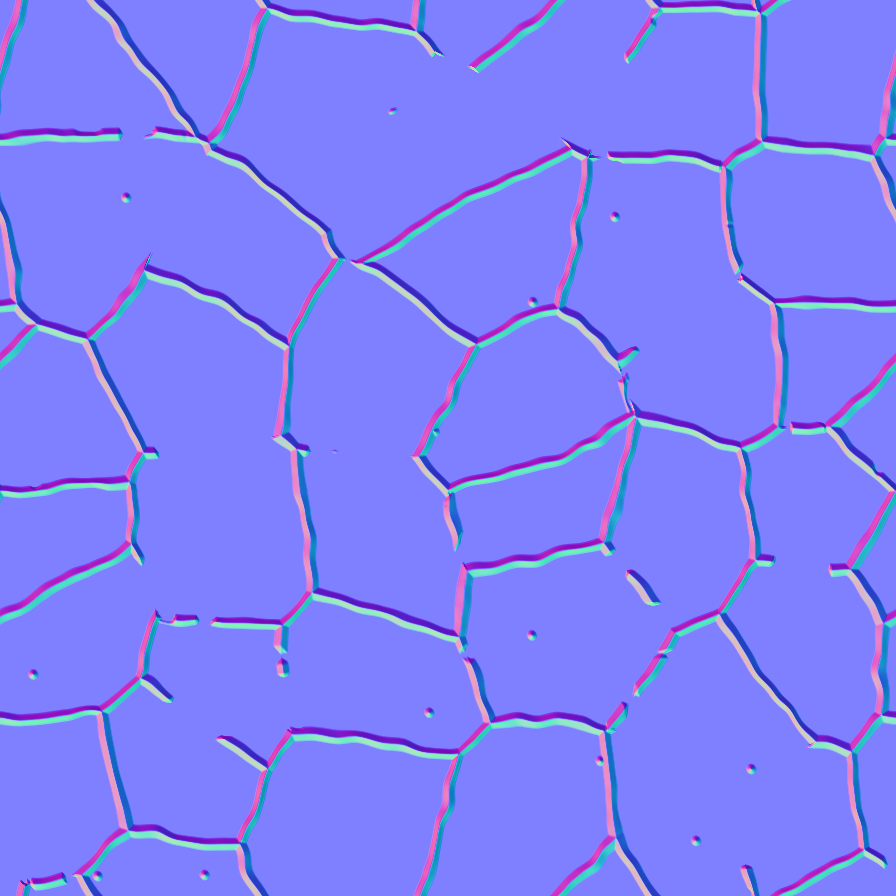
A three.js fragment shader for this texture map:

```glsl
varying vec2 vUv;

const float CELLS = 6.0;
const float CRACK_HALF_WIDTH = 0.0062;
const float WALL_SLOPE = 1.85;
const float SAMPLE_STEP = 0.0015;

float hash(vec2 p) {
  return fract(sin(dot(p, vec2(127.1, 311.7))) * 43758.5453);
}

vec2 hash2(vec2 p) {
  return vec2(hash(p), hash(p + vec2(41.3, 17.9)));
}

// Cell index repeated so that the surface tiles
vec2 wrapCell(vec2 cell, float period) {
  return floor(mod(cell + 0.5, period));
}

float noise(vec2 uv, float period, float seed) {
  vec2 p = uv * period;
  vec2 i = floor(p);
  vec2 f = fract(p);
  f = f * f * (3.0 - 2.0 * f);
  float a = hash(wrapCell(i, period) + seed);
  float b = hash(wrapCell(i + vec2(1.0, 0.0), period) + seed);
  float c = hash(wrapCell(i + vec2(0.0, 1.0), period) + seed);
  float d = hash(wrapCell(i + vec2(1.0, 1.0), period) + seed);
  return mix(mix(a, b, f.x), mix(c, d, f.x), f.y);
}

vec2 wobble(vec2 uv, float period, float amount) {
  return amount * (vec2(noise(uv, period, 3.7), noise(uv, period, 58.2)) - 0.5);
}

vec2 cellPoint(vec2 cell, float period) {
  return 0.07 + 0.86 * hash2(wrapCell(cell, period) + 9.4);
}

// Distance to the nearest cell border; weak borders break up where gapNoise is high
float crackDistance(vec2 uv, float period, float gapNoise, float width) {
  vec2 p = uv * period;
  vec2 base = floor(p);
  vec2 f = p - base;
  vec2 nearCell = vec2(0.0);
  vec2 nearOffset = vec2(0.0);
  float nearest = 100.0;
  for (int y = -1; y <= 1; y++) {
    for (int x = -1; x <= 1; x++) {
      vec2 cell = vec2(float(x), float(y));
      vec2 offset = cell + cellPoint(base + cell, period) - f;
      float d = dot(offset, offset);
      if (d < nearest) {
        nearest = d;
        nearCell = cell;
        nearOffset = offset;
      }
    }
  }
  float nearId = hash(wrapCell(base + nearCell, period) + 77.1);
  float result = 1.0;
  for (int y = -2; y <= 2; y++) {
    for (int x = -2; x <= 2; x++) {
      vec2 cell = nearCell + vec2(float(x), float(y));
      vec2 offset = cell + cellPoint(base + cell, period) - f;
      vec2 across = offset - nearOffset;
      if (dot(across, across) > 0.0001) {
        float border = dot(0.5 * (offset + nearOffset), normalize(across)) / period;
        float id = hash(wrapCell(base + cell, period) + 77.1);
        float strength = 0.29 + 1.1 * fract(id + nearId);
        float gap = smoothstep(strength, strength + 0.05, gapNoise);
        result = min(result, border + width * gap);
      }
    }
  }
  return result;
}

// Distance to sparse small pits
float pitDistance(vec2 uv, float period, float share) {
  vec2 cell = floor(uv * period);
  vec2 id = wrapCell(cell, period);
  vec2 center = (cell + 0.2 + 0.6 * hash2(id + 23.6)) / period;
  return length(uv - center) + step(share, hash(id + 5.3));
}

float surfaceHeight(vec2 uv) {
  vec2 p = uv + wobble(uv, 8.0, 0.03) + wobble(uv, 40.0, 0.007);
  float gapNoise = mix(noise(uv, 9.0, 12.5), noise(uv, 48.0, 31.8), 0.35);
  float cracks = crackDistance(p, CELLS, gapNoise, CRACK_HALF_WIDTH);
  float pits = pitDistance(uv, 11.0, 0.1) + 0.0012;
  return min(min(cracks, pits), CRACK_HALF_WIDTH);
}

vec3 surfaceNormal(vec2 uv, float stepSize, float slope) {
  vec2 dx = vec2(stepSize, 0.0);
  vec2 dy = vec2(0.0, stepSize);
  vec2 gradient = vec2(
    surfaceHeight(uv + dx) - surfaceHeight(uv - dx),
    surfaceHeight(uv + dy) - surfaceHeight(uv - dy)) / (2.0 * stepSize);
  // Limit the steepness where a broken border ends abruptly
  gradient /= max(1.0, length(gradient) / 1.25);
  return normalize(vec3(-gradient * slope, 1.0));
}

void main() {
  vec3 normal = surfaceNormal(vUv, SAMPLE_STEP, WALL_SLOPE);
  gl_FragColor = vec4(normal * 0.5 + vec3(0.496, 0.5, 0.5), 1.0);
}
```
